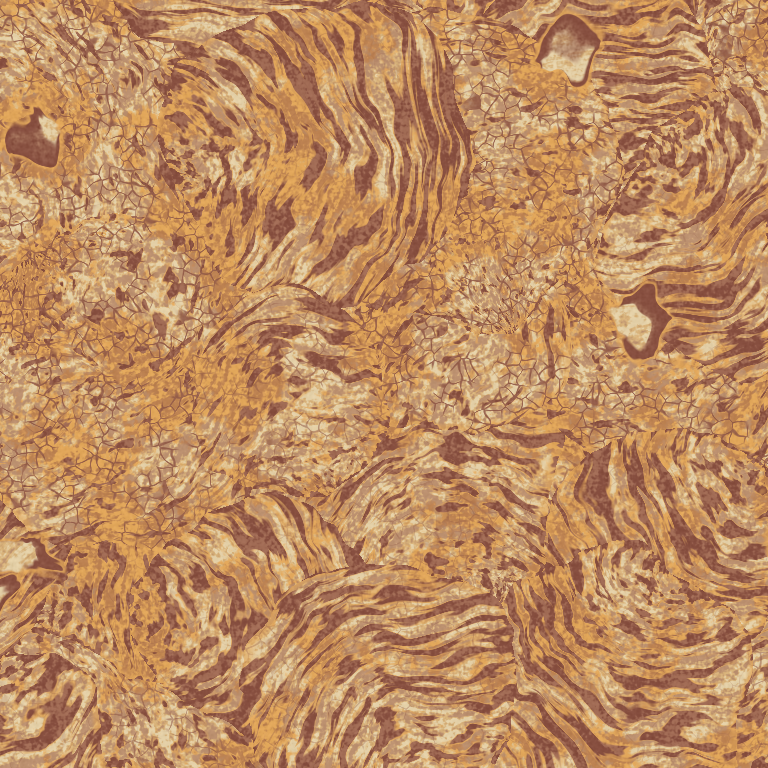
Reproduce this texture procedurally as a three.js fragment shader.

```glsl
// Weathered trowelled plaster: overlapping round strokes, each combed along its own arc.
// Stretched noise makes brown flecks with gold rims over a mottled cream and ochre ground;
// Voronoi cracks and a few scattered hollows break up the calmer strokes.
varying vec2 vUv;

const vec3 UMBER = vec3(0.53, 0.31, 0.25);
const vec3 RUST  = vec3(0.63, 0.42, 0.33);
const vec3 ROSE  = vec3(0.74, 0.57, 0.44);
const vec3 OCHRE = vec3(0.74, 0.51, 0.32);
const vec3 GOLD  = vec3(0.88, 0.65, 0.35);
const vec3 SAND  = vec3(0.85, 0.70, 0.48);
const vec3 CREAM = vec3(0.89, 0.81, 0.65);

struct Stroke { vec2 flow; float edge; float crackle; float warmth; };

vec2 hash2(vec2 p) {
  vec3 q = fract(p.xyx * vec3(0.1031, 0.1030, 0.0973));
  q += dot(q, q.yzx + 33.33);
  return fract((q.xx + q.yz) * q.zy);
}

// Gradient noise, centred on zero
float corner(vec2 cell, vec2 f, vec2 o) {
  return dot(hash2(cell + o) * 2.0 - 1.0, f - o);
}

float noise(vec2 p) {
  vec2 c = floor(p), f = p - c;
  vec2 u = f * f * f * (f * (f * 6.0 - 15.0) + 10.0);
  float low = mix(corner(c, f, vec2(0.0)), corner(c, f, vec2(1.0, 0.0)), u.x);
  float high = mix(corner(c, f, vec2(0.0, 1.0)), corner(c, f, vec2(1.0)), u.x);
  return 1.5 * mix(low, high, u.y);
}

float fbm(vec2 p) {
  return 0.57 * noise(p) + 0.29 * noise(p * 2.03 + 17.0) + 0.14 * noise(p * 4.1 + 41.0);
}

vec2 warp(vec2 p, float scale, float amount) {
  return p + amount * vec2(noise(p * scale), noise(p * scale + 31.7));
}

// Polar coordinates about a pivot: x across the comb lines, y along them
vec2 arcFlow(vec2 q, vec2 axis, float radius) {
  vec2 local = vec2(dot(q, axis), dot(q, vec2(-axis.y, axis.x)));
  return vec2(length(local), atan(local.y, local.x) * radius);
}

// Uppermost of the round strokes that cover p
Stroke topStroke(vec2 p, float cells) {
  Stroke s = Stroke(arcFlow(p + vec2(0.3, 0.5), vec2(0.6, 0.8), 1.0), 0.1, 0.5, 0.0);
  float top = -1.0;
  for (int j = -1; j <= 1; j++) for (int i = -1; i <= 1; i++) {
    vec2 cell = floor(p * cells) + vec2(float(i), float(j));
    vec2 place = hash2(cell), kind = hash2(cell + 57.0), style = hash2(cell + 91.0);
    vec2 offset = p - (cell + place) / cells;
    float radius = mix(0.55, 0.95, kind.x) / cells;
    float edge = radius - length(offset);
    if (edge > 0.0 && kind.y > top) {
      top = kind.y;
      vec2 axis = vec2(cos(6.2832 * style.x), sin(6.2832 * style.x));
      vec2 flow = arcFlow(offset + axis * radius * 1.1, axis, radius) + place * 9.0;
      s = Stroke(flow, edge, smoothstep(0.45, 0.8, style.y), place.x - 0.5);
    }
  }
  return s;
}

// Gap between the two nearest Voronoi points: zero along a crack
float crackGap(vec2 p) {
  vec2 near = vec2(9.0);
  for (int j = -1; j <= 1; j++) for (int i = -1; i <= 1; i++) {
    vec2 cell = floor(p) + vec2(float(i), float(j));
    float d = length(cell + hash2(cell) - p);
    near = d < near.x ? vec2(d, near.x) : vec2(near.x, min(near.y, d));
  }
  return near.y - near.x;
}

// Signed distances to the nearest hollow (x) and its pale core (y)
vec2 hollows(vec2 p, float cells, float share) {
  vec2 d = vec2(1.0);
  for (int j = -1; j <= 1; j++) for (int i = -1; i <= 1; i++) {
    vec2 cell = floor(p * cells) + vec2(float(i), float(j));
    vec2 rnd = hash2(cell + 133.0);
    vec2 q = p - (cell + hash2(cell + 7.0)) / cells;
    vec2 lean = 0.016 * vec2(cos(6.2832 * rnd.y), sin(6.2832 * rnd.y));
    if (rnd.x < share) d = min(d, vec2(length(q) - 0.033, length(q - lean) - 0.021));
  }
  return d;
}

vec3 paleRamp(float tone) {
  vec3 c = mix(ROSE, SAND, smoothstep(-0.14, 0.06, tone));
  return mix(c, CREAM, smoothstep(0.04, 0.2, tone));
}

void main() {
  vec2 p = vUv;
  vec2 bent = warp(warp(p, 7.0, 0.035), 28.0, 0.008);
  Stroke s = topStroke(bent, 4.3);

  // Mottled ground: pale and warm coats, combed and grained
  float grain = noise(p * 150.0) * 0.6 + noise(p * 290.0) * 0.4;
  float comb = fbm(s.flow * vec2(105.0, mix(20.0, 70.0, s.crackle)));
  float tone = 0.75 * comb + 0.4 * grain + 0.2 * noise(p * 16.0);
  float warmth = fbm(p * 9.0 + 5.0) + 0.4 * fbm(p * 60.0) + 0.25 * s.warmth + 0.2 * grain;
  vec3 warm = mix(OCHRE, GOLD, smoothstep(-0.12, 0.16, tone));
  vec3 color = mix(paleRamp(tone), warm, smoothstep(-0.06, 0.16, warmth));

  // Brown flecks along the arcs, each with a gold rim
  float fleck = fbm(s.flow * vec2(66.0, mix(17.0, 40.0, s.crackle)) + 3.0);
  fleck += 0.12 * noise(p * 8.0 + 60.0) + mix(0.07, 0.23, s.crackle);
  fleck -= 0.16 * smoothstep(0.009, 0.0, s.edge);
  float rim = smoothstep(0.16, 0.06, fleck) * (0.55 + 0.6 * noise(p * 24.0));
  color = mix(color, GOLD, clamp(rim, 0.0, 0.85));
  color = mix(color, GOLD, 0.6 * smoothstep(0.012, 0.003, s.edge));
  vec3 brown = mix(UMBER, RUST, smoothstep(-0.2, 0.25, tone + 0.3 * grain));
  color = mix(color, brown, smoothstep(0.06, -0.05, fleck));

  // Fine broken cracks on the calmer strokes
  float gap = crackGap(warp(p, 50.0, 0.006) * 62.0);
  float broken = smoothstep(-0.22, 0.12, noise(p * 26.0 + 9.0));
  float crack = smoothstep(0.16, 0.03, gap) * broken * mix(0.2, 0.9, s.crackle);
  color = mix(color, mix(UMBER, RUST, 0.4), crack);

  // Ragged hollows: gold lip, brown pit, cream core
  vec2 hollow = hollows(warp(warp(p, 20.0, 0.045), 55.0, 0.01), 4.0, 0.42);
  color = mix(color, GOLD, 0.8 * smoothstep(0.012, 0.003, hollow.x));
  vec3 pit = mix(UMBER, ROSE, smoothstep(-0.006, -0.035, hollow.x) * (0.6 + grain));
  color = mix(color, pit, smoothstep(0.002, -0.002, hollow.x));
  color = mix(color, paleRamp(0.13 + 0.5 * tone), smoothstep(0.003, -0.003, hollow.y));

  gl_FragColor = vec4(color + 0.05 * grain, 1.0);
}
```
